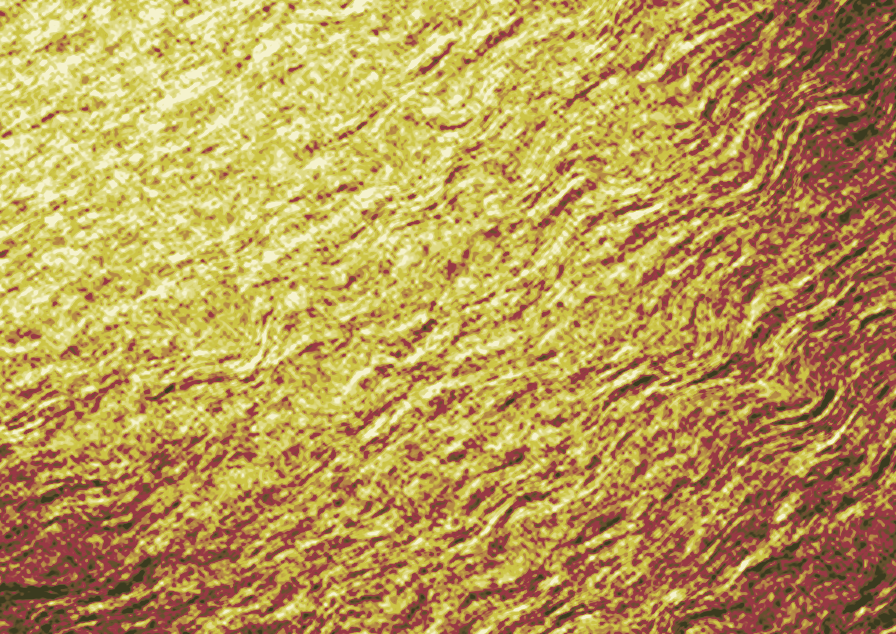
Give the GLSL for this texture, as a Shadertoy shader.

```glsl
float hash(vec2 cell) {
    vec3 q = fract(cell.xyx * 0.1031);
    q += dot(q, q.yzx + 33.33);
    return fract((q.x + q.y) * q.z);
}

float valueNoise(vec2 p) {
    vec2 cell = floor(p);
    vec2 f = fract(p);
    f = f * f * (3.0 - 2.0 * f);
    float low = mix(hash(cell), hash(cell + vec2(1, 0)), f.x);
    float high = mix(hash(cell + vec2(0, 1)), hash(cell + vec2(1, 1)), f.x);
    return mix(low, high, f.y);
}

vec2 rotate(vec2 p, float angle) {
    float c = cos(angle), s = sin(angle);
    return vec2(c * p.x - s * p.y, s * p.x + c * p.y);
}

// Coordinates that follow the diagonal creases, steeper toward the right
vec2 creaseSpace(vec2 p) {
    vec2 wobble = vec2(valueNoise(p * 11.0), valueNoise(p * 11.0 + 57.0)) - 0.5;
    p += 0.05 * wobble;
    return vec2(p.x + 0.5 * p.y, p.y - 0.35 * p.x - 0.18 * p.x * p.x);
}

// Crumpled foil: layered bumps plus sparse sharp-edged folds
float foilHeight(vec2 p) {
    vec2 q = creaseSpace(p) * vec2(15.0, 31.0) + 40.0;
    float height = 0.26 * smoothstep(0.64, 0.80, valueNoise(q * 0.9 + 91.0));
    float amplitude = 0.8;
    for (int octave = 0; octave < 4; octave++) {
        height += amplitude * valueNoise(q);
        q = rotate(q, 0.35) * 2.03 + 17.0;
        amplitude *= 0.52;
    }
    return height;
}

// Brightness of slopes that face the light
float relief(vec2 p, vec2 lightDir, float reach) {
    return foilHeight(p) - foilHeight(p + lightDir * reach);
}

// Fine scratches running along one direction
float hatch(vec2 p, float angle, vec2 density) {
    return valueNoise(rotate(p, angle) * density + 300.0) - 0.5;
}

float grain(vec2 p) {
    float scratches = hatch(p, 0.75, vec2(60.0, 185.0))
                    + hatch(p, -0.65, vec2(60.0, 185.0));
    float specks = valueNoise(p * 175.0 + 500.0) - 0.5;
    return scratches + 1.1 * specks;
}

float glowAt(vec2 uv, vec2 center, vec2 falloff) {
    vec2 d = (uv - center) * falloff;
    return exp(-dot(d, d));
}

// Gold tone ramp from shadow through crimson to cream
vec3 goldRamp(float tone) {
    vec3 shadow  = vec3(0.23, 0.23, 0.12);
    vec3 olive   = vec3(0.40, 0.32, 0.18);
    vec3 crimson = vec3(0.60, 0.22, 0.27);
    vec3 ochre   = vec3(0.71, 0.54, 0.27);
    vec3 yellow  = vec3(0.80, 0.77, 0.27);
    vec3 straw   = vec3(0.87, 0.85, 0.51);
    vec3 cream   = vec3(0.96, 0.95, 0.80);
    vec3 color = mix(shadow, olive, smoothstep(-2.3, -1.55, tone));
    color = mix(color, crimson, smoothstep(-1.5, -0.95, tone));
    color = mix(color, ochre, smoothstep(-0.7, -0.2, tone));
    color = mix(color, yellow, smoothstep(-0.1, 0.42, tone));
    color = mix(color, straw, smoothstep(0.6, 1.15, tone));
    return mix(color, cream, smoothstep(1.2, 1.9, tone));
}

void mainImage(out vec4 fragColor, in vec2 fragCoord) {
    vec2 uv = fragCoord / iResolution.xy;
    vec2 p = fragCoord / iResolution.y;

    // Broad light from the upper left, shade at the right and in the corners
    float glow = glowAt(uv, vec2(0.15, 0.90), vec2(1.7, 1.8));
    float shade = 0.75 * smoothstep(0.6, 1.05, uv.x)
                + 1.3 * glowAt(uv, vec2(0.0), vec2(4.5, 4.0))
                + 1.1 * glowAt(uv, vec2(1.0), vec2(7.0, 3.5))
                + 0.5 * glowAt(uv, vec2(1.0, 0.0), vec2(5.0, 5.0))
                + 0.25 * (1.0 - smoothstep(0.0, 0.4, uv.y));
    float light = 0.05 + 1.05 * glow - shade;

    float slope = relief(p, normalize(vec2(-0.57, 0.82)), 0.0065);
    float tone = light + slope * mix(4.6, 3.0, glow) + 1.15 * grain(p);
    fragColor = vec4(goldRamp(tone), 1.0);
}
```
